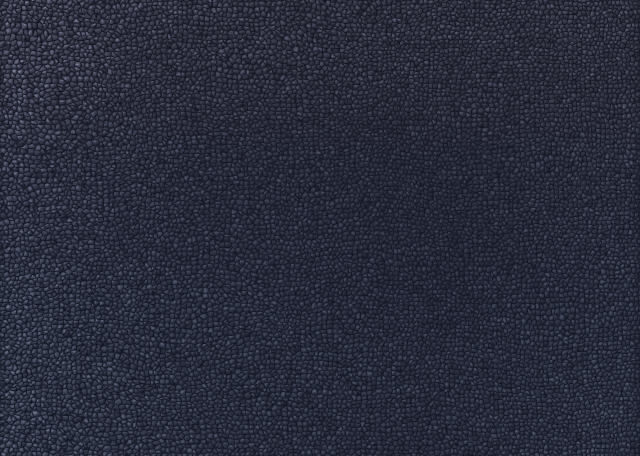
This texture is drawn by a WebGL 2 fragment shader. Its source:

```glsl
#version 300 es
precision highp float;
// Dark navy pebbled leather: small domed grains, dark creases, soft light from the left.

uniform vec2 u_resolution;
out vec4 outColor;

// Two random values in 0..1 for an integer cell
vec2 hash2(vec2 cell) {
  uvec2 h = uvec2(ivec2(cell)) * uvec2(1597u, 3571u) + 7919u;
  h.x += h.y * 1664525u;
  h.y += h.x * 22695477u;
  h ^= h >> 15u;
  h.x += h.y * 1664525u;
  h.y += h.x * 22695477u;
  h ^= h >> 16u;
  return vec2(h & 65535u) / 65535.0;
}

float valueNoise(vec2 p) {
  vec2 i = floor(p), f = fract(p);
  f = f * f * (3.0 - 2.0 * f);
  float low = mix(hash2(i).x, hash2(i + vec2(1, 0)).x, f.x);
  float high = mix(hash2(i + vec2(0, 1)).x, hash2(i + vec2(1, 1)).x, f.x);
  return mix(low, high, f.y);
}

float fbm(vec2 p) {
  float sum = 0.0, gain = 0.5;
  for (int i = 0; i < 3; i++) {
    sum += gain * valueNoise(p);
    p = p * 2.03 + 17.0;
    gain *= 0.5;
  }
  return sum / 0.875;
}

// Nearest grain: xy = offset from its centre, z = distance to the crease, w = its random value
vec4 grain(vec2 p, float jitter) {
  vec2 base = floor(p), nearest = vec2(0), id = base;
  float first = 9.0, second = 9.0;
  for (int y = -1; y <= 1; y++)
  for (int x = -1; x <= 1; x++) {
    vec2 cell = base + vec2(x, y);
    float stagger = 0.25 * mod(cell.y, 2.0) - 0.125;
    vec2 offset = p - cell - 0.5 - vec2(stagger, 0.0) - jitter * (hash2(cell) - 0.5);
    float d = length(offset);
    if (d < first) {
      second = first;
      first = d;
      nearest = offset;
      id = cell;
    } else second = min(second, d);
  }
  return vec4(nearest, second - first, hash2(id + 311.0).y);
}

// Broad sheen over the hide, about 1 on average
float sheen(vec2 uv, vec2 p) {
  vec2 hollow = (uv - vec2(0.6, 0.5)) * 2.6;
  float light = 0.97 + 0.36 * exp(-uv.x * 5.0);
  light += 0.11 * smoothstep(0.55, 1.0, uv.y) * (1.0 - 0.5 * uv.x);
  light += 0.08 * smoothstep(0.65, 0.95, uv.x);
  light -= 0.13 * exp(-dot(hollow, hollow));
  light += 0.16 * (fbm(p * vec2(3.0, 4.5)) - 0.5);
  float sides = smoothstep(-0.004, 0.012, uv.x) * smoothstep(-0.004, 0.015, 1.0 - uv.x);
  return light * mix(0.75, 1.0, sides);
}

void main() {
  vec2 uv = gl_FragCoord.xy / u_resolution;
  vec2 p = gl_FragCoord.xy / u_resolution.y;

  // Wandering rows of grains, finer and more regular to the right
  vec2 warp = vec2(fbm(p * 5.0), fbm(p * 5.0 + 40.0)) - 0.5;
  vec2 q = (p + 0.035 * warp + vec2(0.05 * p.x * p.x, 0.0)) * vec2(85.0, 99.0);

  // Ragged outlines
  q += 0.32 * (vec2(valueNoise(q * 1.7), valueNoise(q * 1.7 + 60.0)) - 0.5);
  vec4 g = grain(q, mix(0.80, 0.60, uv.x));

  // Domes lit from the upper left, with a glint on some of them
  float light = sheen(uv, p);
  float dome = smoothstep(-0.06, 0.48, g.z);
  float tilt = dot(g.xy, vec2(-0.55, 0.83));
  float glint = 1.0 - smoothstep(0.04, 0.38, length(g.xy - vec2(-0.10, 0.14)));
  float wrinkle = fbm(p * 190.0) - 0.5;

  float tone = 0.01 + dome * (0.37 + 0.38 * tilt + 0.12 * (g.w - 0.5));
  tone += 0.34 * glint * g.w * g.w * dome + 0.26 * wrinkle;
  tone = max(tone * pow(light, 1.6), -0.12);

  // Navy ramp, greyer toward the top
  vec3 color = vec3(0.09, 0.10, 0.15) + tone * vec3(0.27, 0.28, 0.32);
  color += vec3(0.010, -0.002, -0.008) * (smoothstep(0.3, 1.0, uv.y) - 0.4);
  outColor = vec4(clamp(color, 0.0, 1.0), 1.0);
}
```
